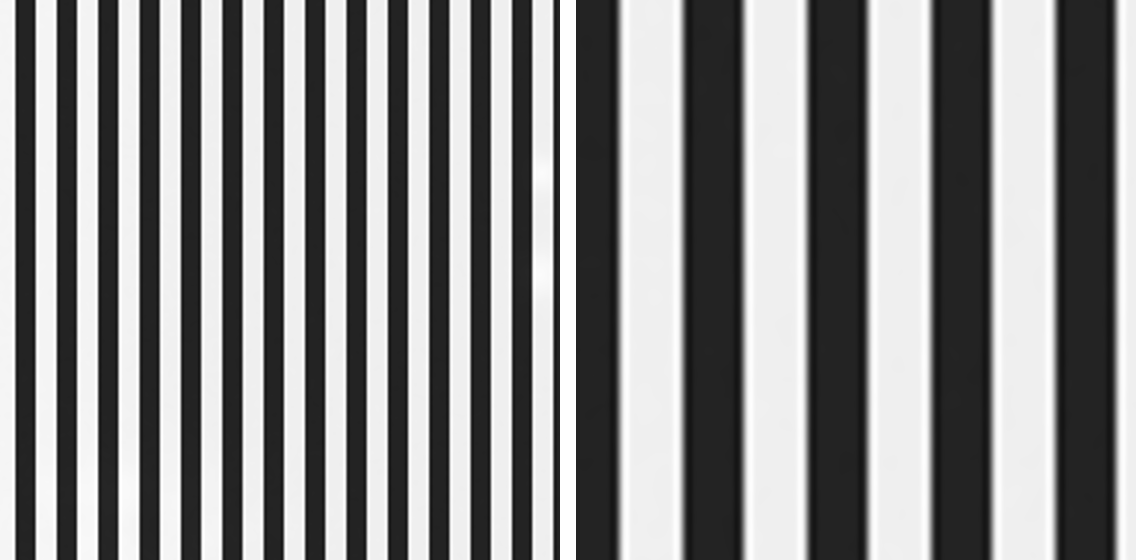
Left, the full canvas; right, a detail of the centre.
Write a Shadertoy shader that draws this pattern.

```glsl
// Upright charcoal stripes on off-white, thirteen and a bit across the canvas.
// A repeated distance to the bar edge gives soft borders with a sharpening halo;
// gradient noise adds fine grain and faint pale smudges near two edges.

vec2 hashGradient(vec2 cell) {
    vec2 h = vec2(dot(cell, vec2(127.1, 311.7)), dot(cell, vec2(269.5, 183.3)));
    return 2.0 * fract(sin(h) * 43758.5) - 1.0;
}

float gradientNoise(vec2 p) {
    vec2 i = floor(p), f = fract(p);
    vec2 u = f * f * f * (f * (f * 6.0 - 15.0) + 10.0);
    float a = dot(hashGradient(i), f);
    float b = dot(hashGradient(i + vec2(1, 0)), f - vec2(1, 0));
    float c = dot(hashGradient(i + vec2(0, 1)), f - vec2(0, 1));
    float d = dot(hashGradient(i + vec2(1, 1)), f - vec2(1, 1));
    return mix(mix(a, b, u.x), mix(c, d, u.x), u.y);
}

// Soft elliptical spot, 1 at its centre
float softSpot(vec2 p, vec2 centre, vec2 radius) {
    vec2 q = (p - centre) / radius;
    return exp(-dot(q, q));
}

void mainImage(out vec4 fragColor, in vec2 fragCoord) {
    vec2 uv = fragCoord / iResolution.xy;

    // Signed distance to the nearest bar edge, positive inside the bar
    float period = 0.0739;
    float fromCentre = abs(fract((uv.x - 0.0456) / period + 0.5) - 0.5) * period;
    float inside = 0.0181 - fromCentre;

    float softness = max(0.0031, 0.75 / iResolution.x);
    float ink = smoothstep(-softness, softness, inside);

    // Halo: brighter paper and darker ink just beside each border
    float ringOffset = (abs(inside) - 0.0044) / 0.0018;
    float ring = exp(-ringOffset * ringOffset);

    // Pale smudges at the lower left and the right edge
    float cloud = 0.5 + 0.9 * gradientNoise(uv * vec2(13.0, 11.0));
    float smudge = softSpot(uv, vec2(0.26, 0.06), vec2(0.20, 0.14)) * cloud
                 + softSpot(uv, vec2(0.968, 0.69), vec2(0.025, 0.03))
                 + softSpot(uv, vec2(0.965, 0.51), vec2(0.035, 0.04));
    float leftGlow = 1.0 - smoothstep(0.0, 0.45, uv.x);
    float grain = 0.006 * gradientNoise(uv * 60.0);

    float paper = 0.937 + 0.055 * ring + 0.045 * smudge + 0.022 * leftGlow + grain;
    float bar = 0.137 - 0.055 * ring + 0.018 * smudge + grain;
    fragColor = vec4(vec3(clamp(mix(paper, bar, ink), 0.0, 1.0)), 1.0);
}
```
